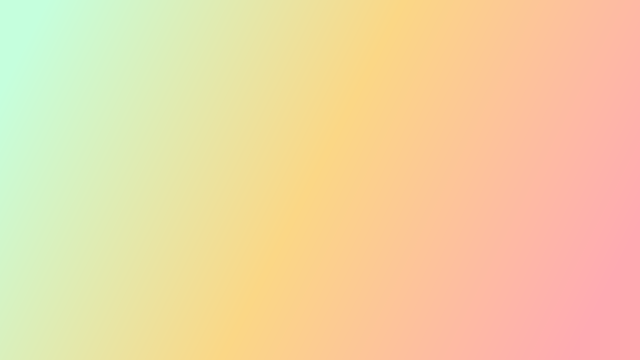
Write a Shadertoy shader that draws this background.

```glsl
// Soft diagonal gradient from mint through warm yellow to pink.

// Stop colours
const vec3 MINT   = vec3(0.773, 1.000, 0.867);
const vec3 YELLOW = vec3(0.984, 0.843, 0.525);
const vec3 PINK   = vec3(1.000, 0.667, 0.702);

// Stop positions along the top edge, in canvas heights
const float MINT_STOP   = 0.130;
const float YELLOW_STOP = 1.123;
const float PINK_STOP   = 2.095;

// Horizontal shift of the colour bands per unit of descent
const float BAND_SLANT = 0.51;

float ramp(float start, float end, float x) {
    return clamp((x - start) / (end - start), 0.0, 1.0);
}

vec3 threeStopGradient(float position) {
    vec3 color = mix(MINT, YELLOW, ramp(MINT_STOP, YELLOW_STOP, position));
    return mix(color, PINK, ramp(YELLOW_STOP, PINK_STOP, position));
}

void mainImage(out vec4 fragColor, in vec2 fragCoord) {
    // Canvas heights, keeping the bands at one angle
    vec2 p = fragCoord / iResolution.y;

    // Where the slanted band through this point meets the top edge
    float position = p.x + BAND_SLANT * (1.0 - p.y);

    fragColor = vec4(threeStopGradient(position), 1.0);
}
```
